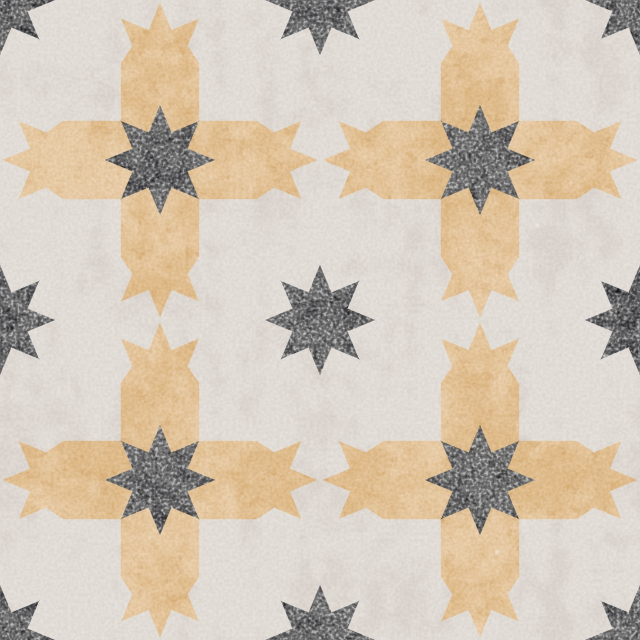
Write a three.js fragment shader that draws this pattern.

```glsl
#define REPEATS 2.0
#define STAR_RADIUS 0.172
#define ARM_HALF_WIDTH 0.1225
#define END_STAR_OFFSET 0.320
#define NECK 0.357
#define GROUND vec3(0.872, 0.850, 0.830)
#define SAND_LIGHT vec3(0.905, 0.795, 0.650)
#define SAND_DEEP vec3(0.870, 0.730, 0.540)
#define CHARCOAL vec3(0.325, 0.325, 0.335)
#define ASH vec3(0.470, 0.470, 0.472)
#define GRAIN_CELLS 190.0
#define WEAR 1.0

varying vec2 vUv;

const float PI = 3.14159;

vec2 gradientAt(vec2 cell, vec2 cells) {
  cell = mod(cell, cells) + cells.yx;
  vec3 h = fract(cell.xyx * vec3(0.1031, 0.1030, 0.0973));
  h += dot(h, h.yzx + 33.33);
  float angle = 2.0 * PI * fract((h.x + h.y) * h.z);
  return vec2(cos(angle), sin(angle));
}

// Gradient noise that wraps over the unit square
float noise(vec2 uv, vec2 cells) {
  vec2 p = uv * cells;
  vec2 i = floor(p);
  vec2 f = p - i;
  vec2 w = f * f * f * (f * (f * 6.0 - 15.0) + 10.0);
  vec2 e = vec2(1.0, 0.0);
  float a = dot(gradientAt(i, cells), f);
  float b = dot(gradientAt(i + e.xy, cells), f - e.xy);
  float c = dot(gradientAt(i + e.yx, cells), f - e.yx);
  float d = dot(gradientAt(i + e.xx, cells), f - e.xx);
  return mix(mix(a, b, w.x), mix(c, d, w.x), w.y);
}

float fbm(vec2 uv, vec2 cells) {
  float sum = 0.0;
  float amplitude = 1.0;
  for (int i = 0; i < 4; i++) {
    sum += amplitude * noise(uv, cells);
    cells *= 2.0;
    amplitude *= 0.6;
  }
  return sum;
}

// Eight-pointed star whose edges join every third tip
float star(vec2 p) {
  float sector = PI / 4.0;
  float angle = abs(mod(atan(p.y, p.x + 1e-6) + 0.5 * sector, sector) - 0.5 * sector);
  vec2 folded = length(p) * vec2(cos(angle), sin(angle));
  vec2 normal = vec2(cos(1.5 * sector), sin(1.5 * sector));
  return dot(folded - vec2(STAR_RADIUS, 0.0), normal);
}

// Chamfered bar along x that ends in the outer part of a star
float arm(vec2 p) {
  p = abs(p);
  float chamfer = dot(p - vec2(NECK, 0.086), vec2(0.555, 0.832));
  float bar = max(max(p.y - ARM_HALF_WIDTH, p.x - NECK - 0.01), chamfer);
  float tip = max(star(p - vec2(END_STAR_OFFSET, 0.0)), NECK - p.x);
  return min(bar, tip);
}

float coverage(float distanceToEdge, float pixel) {
  return 1.0 - smoothstep(-0.7 * pixel, 0.7 * pixel, distanceToEdge);
}

void main() {
  vec2 cell = fract(vUv * REPEATS) - 0.5;
  vec2 corner = fract(vUv * REPEATS + 0.5) - 0.5;
  float pixel = REPEATS * max(fwidth(vUv.x), fwidth(vUv.y));

  // Wear layers
  float clouds = fbm(vUv, vec2(5.0));
  float streaks = noise(vUv, vec2(26.0, 2.0));
  float blotches = fbm(vUv, vec2(30.0));
  float pits = smoothstep(0.22, 0.5, fbm(vUv, vec2(52.0)));
  float grain = noise(vUv, vec2(GRAIN_CELLS)) + 0.5 * noise(vUv, vec2(GRAIN_CELLS * 1.5));
  float chips = smoothstep(0.56, 0.66, noise(vUv, vec2(47.0)));

  // Pale ground with faint vertical streaks
  float stain = smoothstep(-0.1, 0.5, 0.6 * clouds + 0.5 * streaks + 0.35 * blotches);
  vec3 ground = GROUND + WEAR * (0.012 + 0.035 * grain - stain * vec3(0.030, 0.038, 0.043));

  // Sandy crosses, patchy from arm to arm
  float depth = smoothstep(-0.45, 0.45, 0.8 * clouds + 0.3 * streaks + 0.45 * blotches);
  vec3 sand = mix(SAND_LIGHT, SAND_DEEP, depth);
  sand += WEAR * (grain * vec3(0.035, 0.05, 0.075) - pits * vec3(0.02, 0.035, 0.05));

  // Charcoal stars with dark pits and light speckle
  float ash = smoothstep(-0.4, 0.4, 0.4 * clouds - 0.6 * blotches + 0.15);
  vec3 dark = mix(CHARCOAL, ASH, ash);
  dark += WEAR * (0.26 * grain + 0.10 * smoothstep(0.1, 0.4, grain) - 0.10 * pits);

  // Layering
  float cross = min(arm(cell), arm(cell.yx));
  float stars = min(star(cell), star(corner));
  vec3 color = mix(ground, sand, coverage(cross, pixel));
  color = mix(color, dark, coverage(stars, pixel));
  color = mix(color, vec3(0.93, 0.91, 0.89), 0.6 * WEAR * chips);
  gl_FragColor = vec4(clamp(color, 0.0, 1.0), 1.0);
}
```
